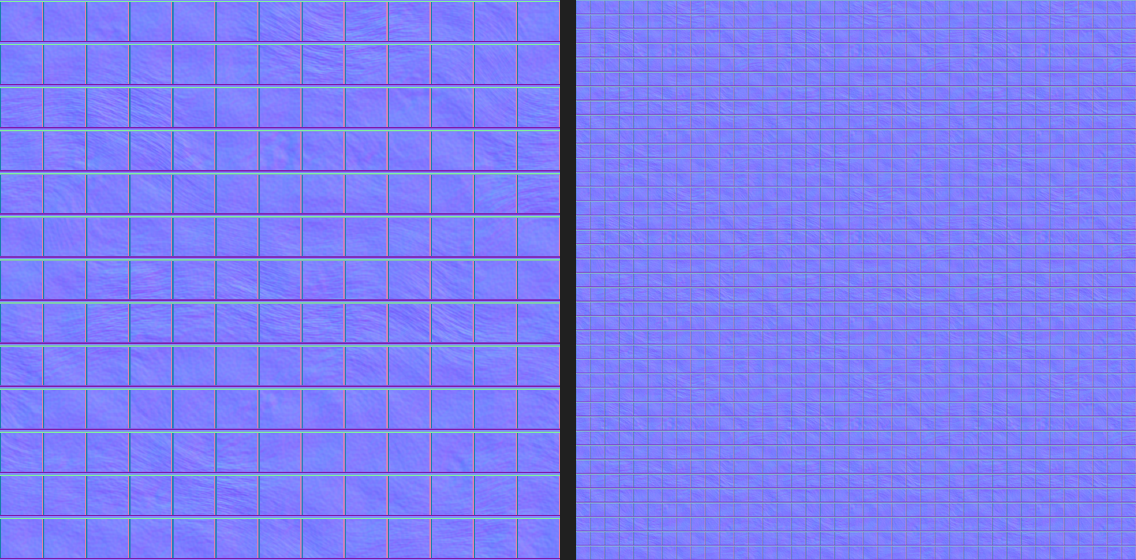
Left, the tile; right, the same tile 3 across and 3 down.
Give the GLSL for this texture map, as a three.js fragment shader.

```glsl
// Tangent-space normal map of a 13 by 13 grid of raised square stone tiles.
// Signed distance to the nearest joint gives thin bevels with steep cores; the
// slope of a wrapping gradient-noise height field gives the wrinkled faces.
varying vec2 vUv;

const float TILES = 13.0;
const float SOFT = 0.005;                      // half width of a smoothed edge, in tiles
const vec2 SIDE_BEVEL = vec2(0.0, 0.031);      // inner and outer edge, in tiles
const vec2 SIDE_CORE = vec2(0.004, 0.021);
const vec2 LEVEL_BEVEL = vec2(0.017, 0.052);
const vec2 LEVEL_CORE = vec2(0.023, 0.044);
const vec3 JOINT_FLOOR = vec3(0.52, 0.52, 1.0);

float hash(vec2 p) {
  vec3 q = fract(vec3(p.xyx) * 0.1031);
  q += dot(q, q.yzx + 33.33);
  return fract((q.x + q.y) * q.z);
}

// Wraps a lattice cell; crossing one period in x also shifts y by the shear.
vec2 wrapCell(vec2 cell, vec2 period, float shear) {
  float turn = floor((cell.x + 0.5) / period.x);
  cell -= turn * vec2(period.x, shear);
  cell.y -= period.y * floor((cell.y + 0.5) / period.y);
  return cell;
}

float corner(vec2 cell, vec2 offset, vec2 period, float shear, float seed) {
  float angle = 6.2832 * hash(wrapCell(cell, period, shear) + seed);
  return dot(vec2(cos(angle), sin(angle)), offset);
}

// Periodic gradient noise over the unit square, with optional sheared lattice.
float gradientNoise(vec2 uv, vec2 period, float shear, float seed, float warp) {
  vec2 p = uv * period + vec2(0.0, uv.x * shear + warp);
  vec2 i = floor(p);
  vec2 f = p - i;
  vec2 w = f * f * f * (f * (f * 6.0 - 15.0) + 10.0);
  vec2 e = vec2(1.0, 0.0);
  float low = mix(corner(i, f, period, shear, seed),
                  corner(i + e, f - e, period, shear, seed), w.x);
  float high = mix(corner(i + e.yx, f - e.yx, period, shear, seed),
                   corner(i + 1.0, f - 1.0, period, shear, seed), w.x);
  return mix(low, high, w.y);
}

// Stone relief: bent wrinkles in worn patches, broad swells, pits and grain.
float stoneHeight(vec2 uv) {
  float bend = 0.13 * gradientNoise(uv, vec2(4.0), 0.0, 11.0, 0.0);
  float patches = gradientNoise(uv, vec2(6.0), 0.0, 23.0, 0.0);
  float wear = mix(0.4, 1.2, smoothstep(-0.35, 0.4, patches));
  float rough = smoothstep(0.25, 0.5, gradientNoise(uv, vec2(9.0), 0.0, 29.0, 0.0));
  float folds = gradientNoise(uv, vec2(16.0, 40.0), 8.0, 41.0, bend * 40.0);
  float wrinkles = gradientNoise(uv, vec2(36.0, 88.0), 15.0, 37.0, bend * 88.0);
  float fine = gradientNoise(uv, vec2(80.0, 170.0), 30.0, 53.0, bend * 170.0);
  float pits = gradientNoise(uv, vec2(48.0), 0.0, 71.0, 0.0);
  float grain = gradientNoise(uv, vec2(150.0), 0.0, 89.0, 0.0);
  float swells = gradientNoise(uv, vec2(13.0), 0.0, 97.0, 0.0);
  return wear * (0.0010 * folds + 0.0005 * wrinkles + 0.0003 * fine)
       + 0.0038 * swells + (0.0004 + 0.0016 * rough) * pits + 0.00025 * grain;
}

vec3 stoneNormal(vec2 uv, float stepSize) {
  float here = stoneHeight(uv);
  vec2 slope = vec2(stoneHeight(uv + vec2(stepSize, 0.0)) - here,
                    stoneHeight(uv + vec2(0.0, stepSize)) - here) / stepSize;
  return normalize(vec3(-slope, 1.0)) * 0.5 + 0.5;
}

// Coverage of a line lying between two distances from the joint centre.
float band(float d, vec2 edges) {
  float inner = edges.x > 0.0 ? smoothstep(edges.x - SOFT, edges.x + SOFT, d) : 1.0;
  return inner * (1.0 - smoothstep(edges.y - SOFT, edges.y + SOFT, d));
}

// Colour of a bevel whose tilt (signed, per axis) lowers the blue channel.
vec3 bevelColor(vec2 tilt, float blue) {
  return vec3(0.5 + tilt, blue);
}

void main() {
  vec2 d = fract(vUv * TILES + 0.5) - 0.5;
  vec2 dist = abs(d);
  vec3 color = stoneNormal(vUv, 0.001);

  // Side bevels meet at the joint centre; tiles face away from their middle.
  float sideCore = band(dist.x, SIDE_CORE);
  float turn = mix(1.0, -1.0, smoothstep(-SOFT, SOFT, d.x));
  vec3 sideColor = bevelColor(vec2(turn * mix(0.32, 0.41, sideCore), 0.0),
                              mix(0.76, 0.66, sideCore));
  color = mix(color, sideColor, band(dist.x, SIDE_BEVEL));

  // Level joints: a flat floor between the lower and upper bevels.
  color = mix(color, JOINT_FLOOR, band(dist.y, vec2(0.0, LEVEL_BEVEL.y)));
  float levelCore = band(dist.y, LEVEL_CORE);
  vec3 down = bevelColor(vec2(0.0, -mix(0.28, 0.41, levelCore)), mix(0.77, 0.66, levelCore));
  vec3 up = bevelColor(vec2(0.0, mix(0.22, 0.45, levelCore)), mix(0.72, 0.62, levelCore));
  color = mix(color, d.y > 0.0 ? down : up, band(dist.y, LEVEL_BEVEL));

  gl_FragColor = vec4(color, 1.0);
}
```
